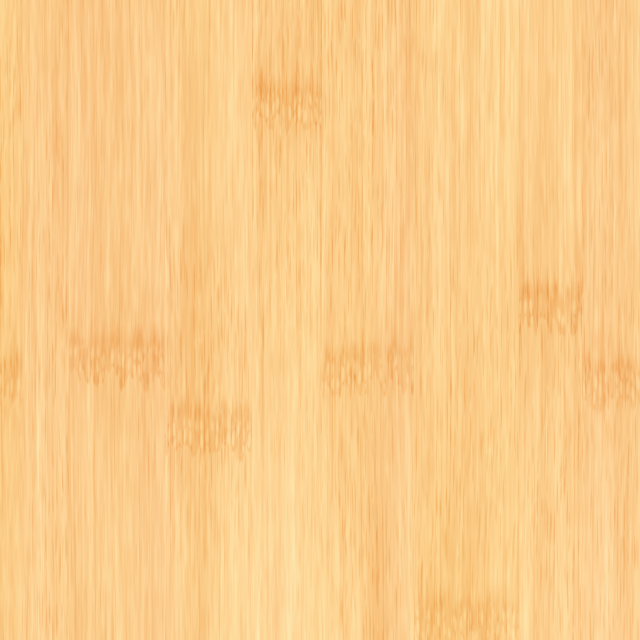
Give the GLSL for this texture, as a Shadertoy shader.

```glsl
const vec3 HONEY = vec3(0.985, 0.803, 0.546);
const vec3 TONE_RESPONSE = vec3(0.32, 1.0, 1.3);
const float STRIP_COUNT = 7.5;

float hash(vec2 p) {
    vec3 q = fract(vec3(p.xyx) * 0.1031);
    q += dot(q, q.yzx + 33.33);
    return fract((q.x + q.y) * q.z);
}

float noise(vec2 p) {
    vec2 cell = floor(p);
    vec2 f = fract(p);
    f = f * f * (3.0 - 2.0 * f);
    float low = mix(hash(cell), hash(cell + vec2(1, 0)), f.x);
    float high = mix(hash(cell + vec2(0, 1)), hash(cell + vec2(1, 1)), f.x);
    return mix(low, high, f.y);
}

// Noise stretched along the grain, centred on zero
float fibre(vec2 p, vec2 scale, float seed) {
    return noise(p * scale + vec2(seed * 37.0 + 90.0, seed * 11.0 + 50.0)) - 0.5;
}

// Scattered thin dashes with tapered ends, one per cell at most
float dashes(vec2 p, vec2 scale, float share, float thickness, float seed) {
    vec2 q = p * scale + vec2(seed * 29.0 + 70.0, 60.0);
    float column = floor(q.x);
    q.y += 7.0 * hash(vec2(column, seed + 15.0));
    vec2 cell = vec2(column, floor(q.y));
    vec2 f = fract(q);
    float slant = 0.5 * (hash(cell + 8.3) - 0.5) * (f.y - 0.5);
    float center = 0.5 + 0.3 * (hash(cell + 3.7) - 0.5) + slant;
    float taper = sqrt(max(4.0 * f.y * (1.0 - f.y), 0.0));
    float line = 1.0 - smoothstep(0.2, 1.0, abs(f.x - center) / (thickness * taper + 0.01));
    return line * taper * step(hash(cell + 5.1), share);
}

float stripEdge(float id) {
    return (id + 0.55 * (hash(vec2(id + 20.0, 4.0)) - 0.5)) / STRIP_COUNT;
}

// Knots gather near the middle, with a few far away
float knotHeight(float id) {
    float s = 2.0 * fract(0.415 + (id + 1.0) * 0.618) - 1.0;
    return 0.42 + 0.9 * s * s * s;
}

// Long continuous grain in several widths
float grainTone(vec2 p, float seed) {
    float tone = 0.05 * fibre(p, vec2(420.0, 30.0), seed);
    tone += 0.05 * fibre(p, vec2(290.0, 7.0), seed + 1.0);
    tone += 0.04 * fibre(p, vec2(170.0, 2.5), seed + 2.0);
    tone += 0.038 * fibre(p, vec2(80.0, 1.6), seed + 3.0);
    tone += 0.03 * fibre(p, vec2(34.0, 1.2), seed + 4.0);
    tone += 0.044 * fibre(p, vec2(10.0, 1.7), 3.0);
    return tone;
}

// Far-running hairlines, and pores grouped in patches
float poreTone(vec2 p, float seed) {
    float patches = smoothstep(-0.3, 0.35, fibre(p, vec2(9.0, 2.5), seed + 5.0));
    float tone = -0.036 * dashes(p, vec2(130.0, 3.0), 0.35, 0.22, seed + 1.0);
    tone -= 0.055 * dashes(p, vec2(190.0, 16.0), 0.28, 0.34, seed + 2.0) * (0.35 + 0.8 * patches);
    tone -= 0.04 * dashes(p, vec2(140.0, 30.0), 0.3, 0.32, seed + 3.0) * patches;
    tone += 0.022 * dashes(p, vec2(110.0, 6.0), 0.3, 0.3, seed + 4.0);
    return tone;
}

// Ragged dark band with pale flecks and a streaked fringe
float knotTone(vec2 p, float height, float seed) {
    float strength = mix(0.7, 1.05, hash(vec2(seed + 30.0, 8.0)));
    float tilt = (hash(vec2(seed + 30.0, 17.0)) - 0.5) * 0.18;
    float d = p.y - height - tilt * (p.x - stripEdge(seed));
    float ragged = d + 0.04 * fibre(p, vec2(220.0, 12.0), seed + 7.0);
    float band = smoothstep(-0.038, -0.03, ragged) * (1.0 - smoothstep(0.015, 0.05, ragged));
    float flecks = dashes(p, vec2(120.0, 36.0), 0.65, 0.42, seed + 5.0);
    float pits = dashes(p, vec2(170.0, 42.0), 0.5, 0.4, seed + 6.0);
    flecks *= 1.0 - smoothstep(0.012, 0.034, abs(d + 0.008));

    float mottle = 0.03 * fibre(p, vec2(90.0, 40.0), seed + 8.0);
    float tone = band * (-0.046 + mottle + 0.07 * flecks - 0.05 * pits * (1.0 - flecks));
    float streaks = 0.5 * smoothstep(-0.05, 0.25, fibre(p, vec2(160.0, 15.0), seed + 10.0));
    streaks += 0.6 * dashes(p, vec2(150.0, 22.0), 0.6, 0.42, seed + 7.0);
    float above = smoothstep(0.0, 0.03, d) * exp(-max(d, 0.0) / 0.075);
    float below = smoothstep(0.02, 0.04, -d) * exp(-max(-d, 0.0) / 0.07);
    tone -= streaks * (0.075 * above + 0.042 * below);
    tone -= 0.014 * exp(-abs(d) / 0.08);
    return tone * strength;
}

void mainImage(out vec4 fragColor, in vec2 fragCoord) {
    vec2 uv = fragCoord / iResolution.xy;

    // Strip containing this point
    float id = -1.0;
    for (int i = 0; i < 9; i++) {
        if (uv.x > stripEdge(float(i))) id = float(i);
    }
    float seamDistance = min(uv.x - stripEdge(id), stripEdge(id + 1.0) - uv.x);

    // Gentle bend of the grain
    vec2 p = uv;
    p.x += 0.005 * (noise(vec2(id * 5.0 + 40.0, uv.y * 2.5)) - 0.5);

    // Brightness layers
    float tone = grainTone(p, id) + poreTone(p, id);
    tone += knotTone(p, knotHeight(id), id);
    tone += 0.016 * (hash(vec2(id + 12.0, 2.0)) - 0.5);

    // Faint glue seams
    float seam = 1.0 - smoothstep(0.0005, 0.003, seamDistance);
    tone -= 0.016 * seam * smoothstep(-0.3, 0.3, fibre(uv, vec2(3.0, 14.0), 6.0));

    // Pinker and yellower fibres
    float warmth = 0.5 * (hash(vec2(id + 50.0, 9.0)) - 0.5);
    warmth += fibre(p, vec2(16.0, 1.5), 13.0);
    vec3 color = HONEY + TONE_RESPONSE * (tone + 0.009);
    color += warmth * vec3(0.0, 0.006, -0.022);
    color.r = min(color.r, 0.994);
    fragColor = vec4(clamp(color, 0.0, 1.0), 1.0);
}
```
